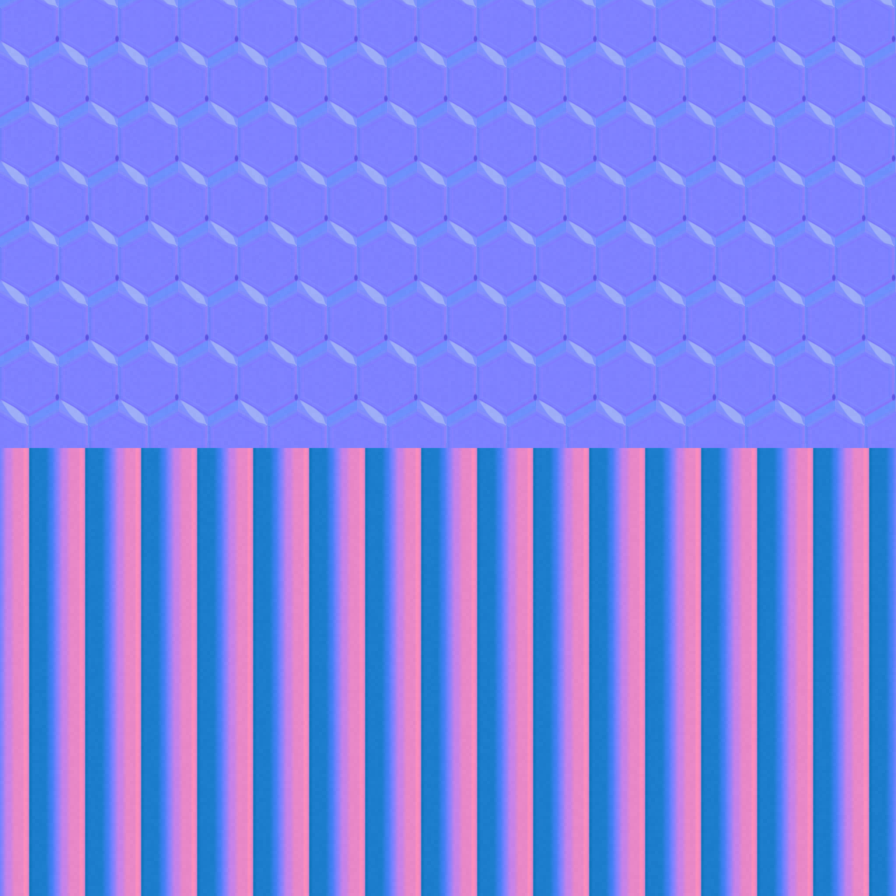
This texture map is drawn by a three.js fragment shader. Its source:

```glsl
// Normal map atlas: raised hexagon scales above, rounded vertical ribs below.
varying vec2 vUv;

float hash(vec2 p) {
  return fract(sin(dot(p, vec2(127.1, 311.7))) * 43758.5453);
}

// Position relative to the nearest scale centre of a row; even rows shift by half.
vec2 scaleCell(vec2 p, float row) {
  float shift = 0.5 * mod(row + 1.0, 2.0);
  return vec2(fract(p.x + 0.52 - shift) - 0.5, p.y - row - 0.59);
}

float hexDistance(vec2 q) {
  q = abs(q);
  return max(q.x, dot(q, vec2(0.5, 0.866))) - 0.48;
}

// Outward direction of the closest hexagon side.
vec2 hexSide(vec2 q) {
  vec2 a = abs(q);
  return sign(q) * (a.x > dot(a, vec2(0.5, 0.866)) ? vec2(1.0, 0.0) : vec2(0.5, 0.866));
}

vec3 scales(vec2 p) {
  float row = floor(p.y - 0.59);
  vec2 lower = scaleCell(p, row);
  vec2 upper = scaleCell(p, row + 1.0);
  float dLower = hexDistance(lower);
  float dUpper = hexDistance(upper);
  float d = min(dLower, dUpper);
  vec2 side = hexSide(dLower < dUpper ? lower : upper);

  // Flat face with a faint inner groove and a thin bevel at the rim
  vec3 col = vec3(0.495, 0.505, 1.0);
  float groove = 1.0 - smoothstep(0.0, 0.025, abs(d + 0.075));
  float rim = 1.0 - smoothstep(0.005, 0.04, abs(d + 0.005));
  col.rg += side * (0.055 * rim - 0.025 * groove);
  col.b -= 0.02 * rim;

  // Sloping gaps lean up and away from the scale below
  vec3 gap = lower.x > 0.0 ? vec3(0.50, 0.57, 0.99) : vec3(0.43, 0.56, 0.99);
  col = mix(col, gap, smoothstep(-0.01, 0.04, d));

  // Bright lens-shaped sliver along the falling diagonal
  vec2 start = vec2(0.0, 0.75);
  vec2 axis = vec2(0.48, -0.45);
  float along = clamp(dot(lower - start, axis) / dot(axis, axis), 0.0, 1.0);
  float across = length(lower - start - axis * along);
  float halfWidth = 0.065 * smoothstep(0.0, 0.6, along) * smoothstep(1.0, 0.75, along);
  float sliver = 1.0 - smoothstep(halfWidth - 0.01, halfWidth + 0.025, across);
  col = mix(col, vec3(0.62, 0.68, 0.97), sliver * smoothstep(0.0, 0.2, along));

  // Dark nick where the sliver begins
  float nick = length((lower - vec2(-0.02, 0.76)) / vec2(0.045, 0.075));
  return mix(col, vec3(0.33, 0.30, 0.87), 0.85 * (1.0 - smoothstep(0.3, 1.0, nick)));
}

vec3 ribs(float x) {
  float f = fract(x * 16.0 + 0.5);
  vec3 pink = vec3(0.91, 0.53, 0.78);
  vec3 col = mix(vec3(0.06, 0.46, 0.74), vec3(0.11, 0.49, 0.80), smoothstep(0.03, 0.10, f));
  col = mix(col, vec3(0.25, 0.50, 0.95), smoothstep(0.30, 0.43, f));
  col = mix(col, vec3(0.49, 0.51, 1.00), smoothstep(0.41, 0.53, f));
  col = mix(col, vec3(0.78, 0.51, 0.91), smoothstep(0.50, 0.64, f));
  col = mix(col, pink, smoothstep(0.66, 0.78, f));

  // Light line beside the sharp seam
  col = mix(col, vec3(0.98, 0.55, 0.74), 1.0 - smoothstep(0.01, 0.05, abs(f - 0.95)));
  return mix(pink, col, smoothstep(0.0, 0.04, f));
}

void main() {
  vec3 col = mix(ribs(vUv.x), scales(vUv * 15.0), smoothstep(0.499, 0.501, vUv.y));
  // Fine surface grain
  col += 0.014 * (hash(floor(vUv * 256.0)) - 0.5);
  gl_FragColor = vec4(col, 1.0);
}
```
